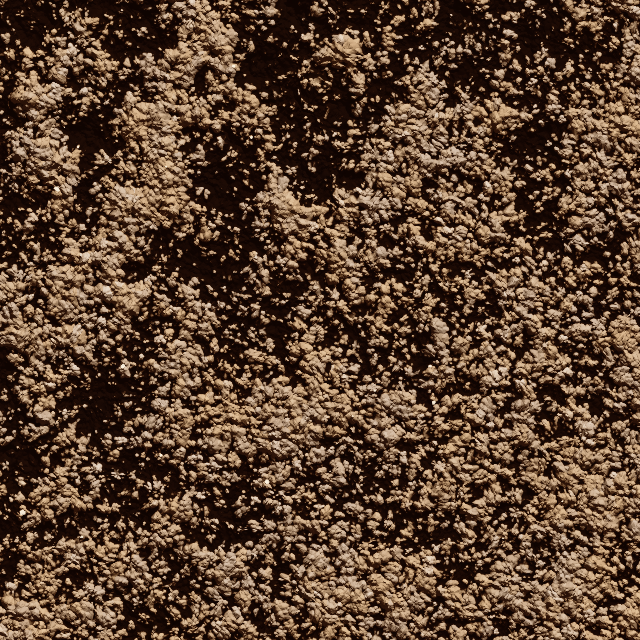
This texture is drawn by a Shadertoy shader. Its source:

```glsl
const float CLUMP_SCALE = 27.0;
const float CLUMP_HEIGHT = 0.021;
const float CRUMB_SCALE = 62.0;
const float GRAIN_SCALE = 130.0;
const float CRUMB_STEEPNESS = 0.38; // height of a crumb relative to its cell
const float GRAIN_STEEPNESS = 0.34;
const float RELIEF_SCALE = 12.0;
const float RELIEF_HEIGHT = 0.037;
const float SLOPE_STEP = 0.0016;
const float SUN_SLOPE = 0.74;       // tangent of the sun's elevation
const vec2 SUN_HEADING = vec2(0.40, 0.917);
const int SHADOW_STEPS = 8;
const float EXPOSURE = 0.94;
const float AMBIENT = 0.11;
const float PIT_DARK = 0.395;       // exposure levels of pit floor and open ground
const float PIT_LIGHT = 0.575;
const vec3 RISE_WEIGHTS = vec3(0.4, 0.4, 0.25);

const vec3 OCHRE_TINT = vec3(1.02, 0.99, 0.92);
const vec3 GREY_TINT = vec3(0.98, 1.0, 1.05);
const vec3 GLINT = vec3(1.0, 0.97, 0.90);

// Soil colours from deep shade to full sun, with the tone of each
const vec3 SOIL[7] = vec3[7](
    vec3(0.045, 0.008, 0.003), vec3(0.20, 0.09, 0.04), vec3(0.33, 0.21, 0.12),
    vec3(0.48, 0.36, 0.26), vec3(0.64, 0.52, 0.40), vec3(0.80, 0.68, 0.56),
    vec3(0.92, 0.84, 0.74));
const float TONE[7] = float[7](0.0, 0.14, 0.28, 0.45, 0.66, 0.90, 1.3);

vec3 hash3(vec2 p) {
    vec3 q = fract(p.xyx * vec3(0.1031, 0.1030, 0.0973));
    q += dot(q, q.yxz + 33.33);
    return fract((q.xxy + q.yzz) * q.zyx);
}

float noise(vec2 p) {
    vec2 i = floor(p), f = fract(p);
    f = f * f * (3.0 - 2.0 * f);
    float low = mix(hash3(i).x, hash3(i + vec2(1, 0)).x, f.x);
    float high = mix(hash3(i + vec2(0, 1)).x, hash3(i + vec2(1, 1)).x, f.x);
    return mix(low, high, f.y);
}

// Three octaves, each turned against the last to hide the lattice
float fbm(vec2 p) {
    const mat2 TURN = mat2(1.6, 1.3, -1.3, 1.6);
    float sum = 0.0, weight = 0.5;
    for (int i = 0; i < 3; i++) {
        p = TURN * p + 17.0;
        sum += weight * noise(p * 0.49);
        weight *= 0.6;
    }
    return sum / 0.98;
}

// Overlapping angular grains of mixed size: x = height, y = id of the top grain
vec2 grains(vec2 p) {
    p = mat2(0.8, 0.6, -0.6, 0.8) * p;
    vec2 cell = floor(p), best = vec2(0.0);
    for (int y = -1; y <= 1; y++)
    for (int x = -1; x <= 1; x++) {
        vec2 c = cell + vec2(x, y);
        vec3 r = hash3(c + 7.0);
        vec2 d = p - c - r.xy;
        float angle = 6.283 * r.z;
        vec2 axis = vec2(cos(angle), sin(angle));
        vec2 q = vec2(dot(d, axis), dot(d, vec2(-axis.y, axis.x)));
        float size = fract(r.x * 17.3 + r.z * 5.7);
        float edge = max(abs(q.x) + 0.4 * abs(q.y), 1.25 * abs(q.y)) * mix(1.5, 0.95, size);
        float top = 0.45 * size + min(0.65, 0.9 - 1.4 * edge) + 0.35 * q.x;
        if (top > best.x) best = vec2(top, fract(r.y * 23.1 + r.z * 11.9));
    }
    return best;
}

vec2 warp(vec2 p) {
    return p + 0.007 * vec2(noise(p * 37.0), noise(p * 37.0 + 83.0));
}

// 1 in the pitted upper left, 0 in the finer lower right
float roughness(vec2 p) {
    return smoothstep(-0.7, 0.5, p.y - p.x);
}

float relief(vec2 p) {
    vec2 fromCrack = (p - vec2(0.49, 0.5)) / vec2(0.12, 0.26);
    float crack = 0.08 * exp(-dot(fromCrack, fromCrack));
    return fbm(p * RELIEF_SCALE + 5.0) - crack;
}

// x = clump, y = crumb, z = grain, each about 0 to 1
vec3 layers(vec2 p) {
    vec2 w = warp(p);
    return vec3(fbm(w * CLUMP_SCALE + 9.0), grains(w * CRUMB_SCALE + 31.0).x,
        grains(w * GRAIN_SCALE + 67.0).x);
}

float height(vec2 p) {
    vec3 size = vec3(CLUMP_HEIGHT, CRUMB_STEEPNESS / CRUMB_SCALE, GRAIN_STEEPNESS / GRAIN_SCALE);
    return RELIEF_HEIGHT * relief(p) * mix(0.5, 1.0, roughness(p)) + dot(layers(p), size);
}

// Soft cast shadow, 1 where the sun reaches the ground
float sunlight(vec2 p, float ground) {
    float lit = 1.0;
    for (int i = 1; i <= SHADOW_STEPS; i++) {
        float reach = 0.0032 * pow(float(i), 1.35);
        float clearance = ground + reach * SUN_SLOPE - height(p + SUN_HEADING * reach);
        lit = min(lit, smoothstep(-0.002, 0.0012, clearance));
    }
    return lit;
}

vec3 soilColor(float tone) {
    vec3 color = SOIL[0];
    for (int i = 1; i < 7; i++)
        color = mix(color, SOIL[i], clamp((tone - TONE[i - 1]) / (TONE[i] - TONE[i - 1]), 0.0, 1.0));
    return color;
}

void mainImage(out vec4 fragColor, in vec2 fragCoord) {
    vec2 p = fragCoord / iResolution.y;

    // Slope and direct light
    float h = height(p);
    vec2 slope = vec2(height(p + vec2(SLOPE_STEP, 0)), height(p + vec2(0, SLOPE_STEP))) - h;
    vec3 normal = normalize(vec3(-slope / SLOPE_STEP, 1.0));
    float lit = sunlight(p, h);
    float direct = lit * max(dot(normal, normalize(vec3(SUN_HEADING, SUN_SLOPE))), 0.0);

    // Only the tallest crumbs rise out of the dark pits
    float rough = roughness(p);
    float rise = dot(layers(p), RISE_WEIGHTS) + mix(0.5, 0.95, rough) * (relief(p) - 0.5);
    float open = smoothstep(PIT_DARK, PIT_LIGHT, rise + 0.09 * (1.0 - rough));
    float tone = EXPOSURE * direct * mix(0.06, 1.0, open) + AMBIENT * mix(0.1, 1.0, open);

    // Grain tints, pale stones and rare glints
    vec2 w = warp(p);
    float crumbId = grains(w * CRUMB_SCALE + 31.0).y;
    vec2 grain = grains(w * GRAIN_SCALE + 67.0);
    tone *= mix(0.9, 1.1, grain.y) * (1.0 + 0.2 * smoothstep(0.93, 0.96, crumbId));
    float hue = mix(fbm(p * 14.0 + 90.0), crumbId, 0.4);
    vec3 color = soilColor(tone) * mix(OCHRE_TINT, GREY_TINT, smoothstep(0.25, 0.8, hue));
    float glint = step(0.9985, grain.y) * lit * open * smoothstep(0.45, 0.7, grain.x);
    fragColor = vec4(mix(color, GLINT, 0.85 * glint), 1.0);
}
```
